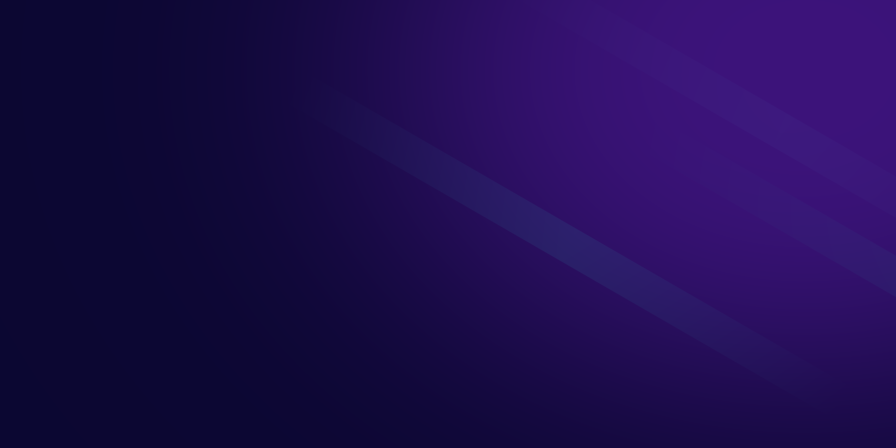
Write a WebGL 1 fragment shader that draws this background.

```glsl
precision highp float;
// Deep indigo backdrop with a wide violet glow at the upper right, crossed by
// three translucent diagonal beams. The glow is an elliptical falloff; each
// beam is a rotated strip with soft edges that fades out toward both ends.

uniform vec2 u_resolution;

const vec3 NIGHT = vec3(0.045, 0.027, 0.197);
const vec3 VIOLET = vec3(0.235, 0.075, 0.480);
const vec3 BEAM_BLUE = vec3(0.165, 0.380, 0.550);
const vec3 BEAM_LILAC = vec3(0.270, 0.330, 0.620);

const vec2 BEAM_DIRECTION = vec2(0.866, -0.5);
const float BEAM_HALF_WIDTH = 0.040;
const float BEAM_HALF_LENGTH = 0.70;

// Elliptical glow: flat in the middle, then a smooth drop to zero
float glow(vec2 p, vec2 center, vec2 radius) {
  float d = length((p - center) / radius);
  return exp(-d * d * d);
}

// Coverage of a diagonal beam, brightest at its center
float beam(vec2 p, vec2 center, float softness) {
  vec2 offset = p - center;
  float along = dot(offset, BEAM_DIRECTION);
  float across = dot(offset, vec2(-BEAM_DIRECTION.y, BEAM_DIRECTION.x));
  float strip = 1.0 - smoothstep(-softness, softness, abs(across) - BEAM_HALF_WIDTH);
  float fade = clamp(1.0 - abs(along) / BEAM_HALF_LENGTH, 0.0, 1.0);
  return strip * fade;
}

void main() {
  // Canvas height is one unit
  vec2 p = gl_FragCoord.xy / u_resolution.y;
  float softness = 0.75 / u_resolution.y;

  // Background glow
  vec3 color = mix(NIGHT, VIOLET, glow(p, vec2(1.797, 0.844), vec2(0.985, 0.758)));

  // Beams
  color = mix(color, BEAM_BLUE, 0.21 * beam(p, vec2(1.268, 0.454), softness));
  color = mix(color, BEAM_LILAC, 0.10 * beam(p, vec2(1.745, 0.707), softness));
  color = mix(color, BEAM_BLUE, 0.13 * beam(p, vec2(2.057, 0.350), softness));

  gl_FragColor = vec4(color, 1.0);
}
```
